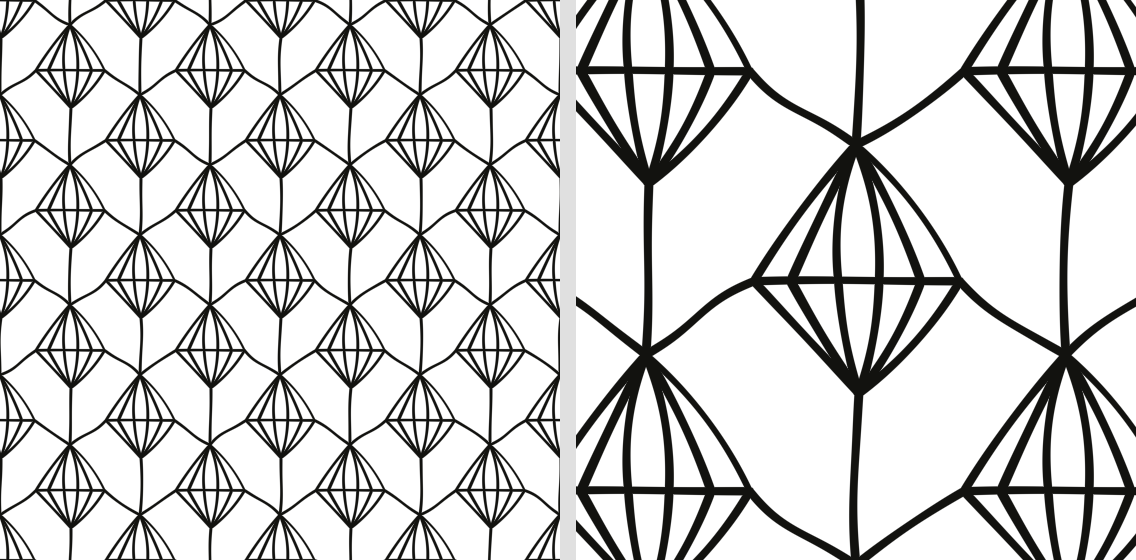
Left, the full canvas; right, a detail of the centre.
Write a Shadertoy shader that draws this pattern.

```glsl
#define REPEATS 4.0
#define APEX_HEIGHT 0.322
#define BELT_Y -0.325
#define TIP vec2(0.007, -0.592)
#define LINE_HALF 0.0102
#define WOBBLE 0.014
#define INK vec3(0.07, 0.07, 0.06)
#define PAPER vec3(1.0)

const float TAU = 6.2831853;

// Ribs from left to right: belt crossing, upper bow, lower bow, relative width
const float RIB_X[6] = float[](-0.243, -0.155, -0.042, 0.055, 0.155, 0.247);
const float BOW_UP[6] = float[](-0.010, -0.003, -0.020, 0.018, 0.010, 0.022);
const float BOW_LOW[6] = float[](0.0, -0.004, -0.008, 0.010, 0.012, 0.018);
const float RIB_WIDTH[6] = float[](0.95, 1.08, 0.95, 0.98, 1.0, 0.72);

float hash(vec3 p) {
    p = fract(p * vec3(0.1031, 0.1130, 0.0973) + 0.17);
    p += dot(p, p.yzx + 33.33);
    return fract((p.x + p.y) * p.z);
}

// Signed distance to a pen stroke, bent by bow and by an S-shaped sway
float stroke(vec2 p, vec2 a, vec2 b, float bow, float sway, float width) {
    vec2 ab = b - a;
    float t = clamp(dot(p - a, ab) / dot(ab, ab), 0.0, 1.0);
    vec2 normal = normalize(vec2(-ab.y, ab.x));
    float bend = bow * 4.0 * t * (1.0 - t) + sway * sin(TAU * t);
    float taper = 1.0 + 0.07 * cos(TAU * t);
    return length(p - a - ab * t - normal * bend) - LINE_HALF * width * taper;
}

// Faceted lantern with its apex at the origin
float lantern(vec2 p) {
    float d = stroke(p, vec2(RIB_X[0], BELT_Y), vec2(RIB_X[5], BELT_Y), 0.002, 0.001, 0.92);
    for (int i = 0; i < 6; i++) {
        vec2 knot = vec2(RIB_X[i], BELT_Y);
        d = min(d, stroke(p, vec2(0.0), knot, BOW_UP[i], 0.0, RIB_WIDTH[i]));
        d = min(d, stroke(p, knot, TIP, BOW_LOW[i], 0.0, max(RIB_WIDTH[i], 0.95)));
    }
    return d;
}

// Stem and side threads, each drawn a little differently
float threads(vec2 p, vec3 id) {
    vec3 bow = vec3(hash(id), hash(id + 11.0), hash(id + 23.0)) * 2.0 - 1.0;
    vec3 sway = vec3(hash(id + 37.0), hash(id + 41.0), hash(id + 53.0)) - 0.5;
    bow *= WOBBLE;
    sway *= WOBBLE;
    float d = stroke(p, TIP, vec2(0.0, -1.0), bow.x * 0.7, sway.x * 0.4, 0.98);
    d = min(d, stroke(p, vec2(RIB_X[0], BELT_Y), vec2(-0.5), bow.y, sway.y, 0.95));
    return min(d, stroke(p, vec2(RIB_X[5], BELT_Y), vec2(0.5, -0.5), bow.z, sway.z, 0.95));
}

void mainImage(out vec4 fragColor, in vec2 fragCoord) {
    vec2 uv = fragCoord / iResolution.xy * REPEATS - vec2(0.0, APEX_HEIGHT);
    float d = 1.0;

    // Two interleaved lattices, with the row below for overlapping caps
    for (int lattice = 0; lattice < 2; lattice++) {
        vec2 q = uv - 0.5 * float(lattice);
        for (int row = 0; row < 2; row++) {
            vec2 cell = vec2(floor(q.x + 0.5), ceil(q.y) - float(row));
            vec2 p = q - cell;
            vec3 id = vec3(mod(cell, REPEATS), float(lattice) * 5.0);
            d = min(d, min(lantern(p), threads(p, id)));
        }
    }

    // Smooth ink edge
    float edge = 0.75 * REPEATS / min(iResolution.x, iResolution.y);
    float ink = 1.0 - smoothstep(-edge, edge, d);
    fragColor = vec4(mix(PAPER, INK, ink), 1.0);
}
```
